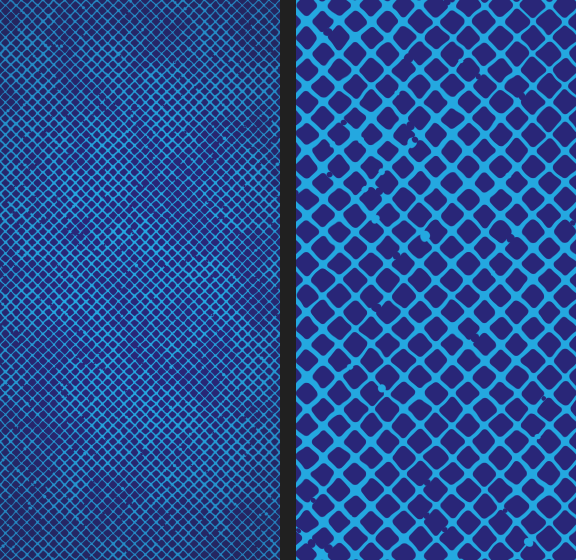
Left, the full canvas; right, a detail of the centre.
Give the GLSL for this pattern, as a WebGL 1 fragment shader.

```glsl
precision highp float;

uniform vec2 u_resolution;

#define REPEATS_ACROSS 26.0
#define LINE_THIN 0.115
#define LINE_THICK 0.22
#define CORNER_RADIUS 0.17
#define WOBBLE 0.10
#define GAP_CHANCE 0.05
#define BLOT_CHANCE 0.04
#define CELL_CENTER vec3(0.16, 0.15, 0.47)
#define CELL_EDGE vec3(0.14, 0.15, 0.37)
#define LINE_CENTER vec3(0.14, 0.66, 0.88)
#define LINE_EDGE vec3(0.14, 0.52, 0.75)

float hash(vec2 p) {
  return fract(sin(dot(p, vec2(127.1, 311.7))) * 43758.5453);
}

float valueNoise(vec2 p) {
  vec2 i = floor(p), f = fract(p);
  f = f * f * (3.0 - 2.0 * f);
  return mix(mix(hash(i), hash(i + vec2(1.0, 0.0)), f.x),
             mix(hash(i + vec2(0.0, 1.0)), hash(i + vec2(1.0)), f.x), f.y);
}

float fbm(vec2 p) {
  float sum = 0.0, amplitude = 0.5;
  for (int i = 0; i < 4; i++) {
    sum += amplitude * valueNoise(p);
    p = p * 2.03 + 17.3;
    amplitude *= 0.5;
  }
  return sum / 0.9375;
}

float roundedBox(vec2 p, float halfSize, float radius) {
  vec2 q = abs(p) - halfSize + radius;
  return length(max(q, 0.0)) + min(max(q.x, q.y), 0.0) - radius;
}

// Distance to an occasional spot sitting on a line of constant x
float lineSpot(vec2 g, float chance, float seed) {
  vec2 id = vec2(floor(g.x + 0.5), floor(g.y));
  float along = mix(0.25, 0.75, hash(id + seed));
  float radius = mix(0.11, 0.22, hash(id + seed + 5.7));
  float d = length(g - id - vec2(0.0, along)) - radius;
  return hash(id + seed + 11.3) < chance ? d : 1.0;
}

float spots(vec2 g, float chance, float seed) {
  return min(lineSpot(g, chance, seed), lineSpot(g.yx, chance, seed + 31.0));
}

void main() {
  vec2 uv = gl_FragCoord.xy / u_resolution;
  vec2 p = gl_FragCoord.xy / u_resolution.x * REPEATS_ACROSS;
  float aa = 0.75 * 1.414 * REPEATS_ACROSS / u_resolution.x;

  // Diagonal grid with slightly uneven edges
  vec2 grid = vec2(p.x + p.y, p.x - p.y);
  vec2 rough = vec2(valueNoise(p * 3.1), valueNoise(p * 3.1 + 41.0)) - 0.5;
  grid += WOBBLE * rough;

  // Line weight drifts gently, with uneven ink inside each repeat
  float drift = smoothstep(0.2, 0.8, fbm(p * 0.3 + 3.0));
  float local = valueNoise(p * 1.7 + 9.0) - 0.5;
  float width = mix(LINE_THIN, LINE_THICK, drift) + 0.10 * local;
  float d = roundedBox(fract(grid) - 0.5, 0.5 - 0.5 * width, CORNER_RADIUS);

  // Ink blots thicken the lines, gaps break them
  d = max(d, -spots(grid, BLOT_CHANCE, 3.0));
  d = min(d, spots(grid, GAP_CHANCE, 71.0));
  float ink = smoothstep(-aa, aa, d);

  // Darkening towards the borders
  float shade = smoothstep(0.18, 0.68, length((uv - 0.5) * vec2(0.8, 1.1)));
  vec3 cell = mix(CELL_CENTER, CELL_EDGE, shade);
  vec3 line = mix(LINE_CENTER, LINE_EDGE, shade);
  gl_FragColor = vec4(mix(cell, line, ink), 1.0);
}
```
